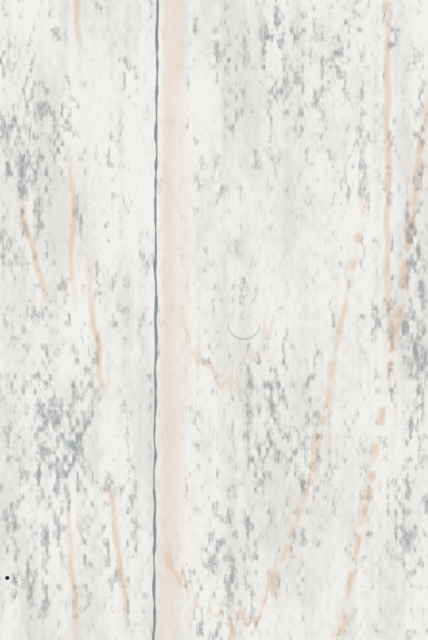
This texture is drawn by a Shadertoy shader. Its source:

```glsl
// Whitewashed pine planks: worn grey speckle, peach grain and one dark joint.
const vec3 PAINT = vec3(0.942, 0.942, 0.928);
const vec3 THIN_PAINT = vec3(0.886, 0.880, 0.862);
const vec3 BARE_WOOD = vec3(0.885, 0.775, 0.685);
const vec3 PALE_WOOD = vec3(0.918, 0.860, 0.815);
const vec3 SLATE = vec3(0.49, 0.52, 0.54);
const vec3 JOINT = vec3(0.50, 0.55, 0.57);
const float JOINT_HALF_WIDTH = 0.0019;
const float WEAR_STRENGTH = 0.62;
const float ARCH_AXIS = 0.53;

// Worn areas: centre, then radii, as fractions of the canvas.
const vec4 WORN[7] = vec4[7](
    vec4(0.05, 0.76, 0.10, 0.18), vec4(0.11, 0.26, 0.14, 0.25),
    vec4(0.70, 0.93, 0.16, 0.12), vec4(0.83, 0.80, 0.05, 0.13),
    vec4(0.53, 0.12, 0.08, 0.18), vec4(0.65, 0.32, 0.11, 0.14),
    vec4(0.98, 0.45, 0.08, 0.40));

// Bare slivers: upper end, then lower end.
const vec4 SLIVERS[7] = vec4[7](
    vec4(0.040, 0.70, 0.120, 0.51), vec4(0.200, 0.61, 0.245, 0.36),
    vec4(0.175, 1.04, 0.188, 0.91), vec4(0.168, 0.78, 0.172, 0.50),
    vec4(0.155, 0.25, 0.180, -0.02), vec4(0.250, 0.27, 0.300, 0.01),
    vec4(0.905, 1.10, 0.905, 0.40));

float hash(vec2 p) {
    return fract(sin(dot(p, vec2(127.1, 311.7))) * 43758.5453);
}

float noise(vec2 p) {
    vec2 cell = floor(p), f = fract(p);
    f = f * f * (3.0 - 2.0 * f);
    return mix(mix(hash(cell), hash(cell + vec2(1, 0)), f.x),
               mix(hash(cell + vec2(0, 1)), hash(cell + vec2(1, 1)), f.x), f.y);
}

float fbm(vec2 p) {
    float sum = 0.0, gain = 0.571;
    for (int i = 0; i < 3; i++) {
        sum += gain * noise(p);
        p = p * 2.03 + 17.3;
        gain *= 0.5;
    }
    return sum;
}

float wornRegions(vec2 p) {
    float worn = 0.0;
    for (int i = 0; i < 7; i++) {
        vec2 d = (p - WORN[i].xy) / WORN[i].zw;
        worn = max(worn, exp(-dot(d, d)));
    }
    return worn;
}

// Tapered strip between two points
float sliver(vec2 u, vec2 a, vec2 b, float width) {
    vec2 ab = b - a;
    float t = clamp(dot(u - a, ab) / dot(ab, ab), 0.0, 1.0);
    float taper = 4.0 * t * (1.0 - t);
    return (1.0 - smoothstep(0.1, 1.0, length(u - a - ab * t) / width)) * taper;
}

// Nested parabolic growth rings with fringed edges
float arches(vec2 p, vec2 u, float aspect) {
    float cover = 0.0;
    float fringe = (noise(u * vec2(150.0, 26.0)) - 0.5) * 0.05;
    for (int i = 0; i < 3; i++) {
        float ring = float(i), foot = 0.41 - 0.39 * ring, bend = 7.5 - ring;
        float dx = p.x - ARCH_AXIS;
        float f = p.y - foot - bend * dx * dx + fringe;
        float d = abs(f) / length(vec2(2.0 * bend * dx / aspect, 1.0));
        float reach = foot + 0.11 + 0.55 * ring;
        float fade = 1.0 - smoothstep(reach - 0.06, reach + 0.06, p.y);
        float width = 0.008 + 0.001 * ring;
        float strength = 0.55 + 0.2 * ring;
        cover = max(cover, strength * fade * (1.0 - smoothstep(0.1, 1.0, d / width)));
    }
    return cover * smoothstep(0.1, 0.7, noise(u * vec2(40.0, 70.0)));
}

void mainImage(out vec4 fragColor, in vec2 fragCoord) {
    vec2 p = fragCoord / iResolution.xy;
    vec2 u = fragCoord / iResolution.y;
    float aspect = iResolution.x / iResolution.y;
    float pixel = 1.0 / iResolution.y;

    // Brushed paint
    float worn = wornRegions(p);
    float fibre = fbm(u * vec2(85.0, 20.0));
    float speck = fbm(u * vec2(165.0, 85.0) + 40.0);
    float brush = 0.4 * fbm(u * vec2(16.0, 6.0) + 9.0) + 0.3 * speck
                + 0.3 * fbm(u * vec2(80.0, 4.0) + 5.0);
    vec3 color = mix(PAINT, THIN_PAINT, smoothstep(0.36, 0.70, brush + 0.05 * worn));

    // Pale bare band beside the joint
    float jointX = mix(0.360, 0.367, p.y) * aspect + (noise(vec2(u.y * 38.0, 3.0)) - 0.5) * 0.003;
    float side = u.x - jointX;
    float bandEnd = 0.046 + 0.03 * (fbm(u * vec2(40.0, 3.0)) - 0.5);
    float band = smoothstep(0.005, 0.015, side) * (1.0 - smoothstep(bandEnd - 0.028, bandEnd + 0.010, side));
    color = mix(color, PALE_WOOD, band * (0.45 + 0.5 * fibre));

    // Peach grain
    float wood = arches(p, u, aspect) * smoothstep(0.006, 0.02, side);
    vec2 toCanvas = vec2(aspect, 1.0);
    vec2 sway = vec2((noise(u * vec2(70.0, 26.0)) - 0.5) * 0.007, 0.0);
    for (int i = 0; i < 7; i++) {
        float strip = sliver(u + sway, SLIVERS[i].xy * toCanvas, SLIVERS[i].zw * toCanvas, 0.0075);
        wood = max(wood, strip * (0.25 + 1.0 * fibre));
    }
    color = mix(color, BARE_WOOD, clamp(wood, 0.0, 1.0) * 0.85);

    // Grey weathering and the small knot
    float wear = smoothstep(0.52, 0.90, 0.45 * fibre + 0.55 * speck + 0.18 * worn - 0.06);
    wear *= 1.0 - 0.8 * band;
    vec2 knot = u - vec2(0.57 * aspect, 0.495);
    float rim = 1.0 - smoothstep(0.0004, 0.003, abs(length(knot) - 0.025));
    wear = max(wear, rim * smoothstep(0.008, -0.016, knot.y) * (0.1 + 0.7 * speck));
    vec2 smudge = (u - vec2(0.55 * aspect, 0.61)) / vec2(0.012, 0.016);
    wear = max(wear, exp(-dot(smudge, smudge)) * fibre * speck * 1.6);
    color = mix(color, SLATE, wear * WEAR_STRENGTH);

    // Joint and nail hole
    float halfWidth = JOINT_HALF_WIDTH * (0.5 + 0.9 * noise(vec2(u.y * 70.0, 8.0)));
    float gap = 1.0 - smoothstep(-pixel, pixel, abs(side) - halfWidth);
    color = mix(color, JOINT, gap * 0.9);
    float hole = length(u - vec2(0.017 * aspect, 0.097)) - 0.003;
    color = mix(color, SLATE * 0.3, 1.0 - smoothstep(-pixel, pixel, hole));

    fragColor = vec4(color, 1.0);
}
```
